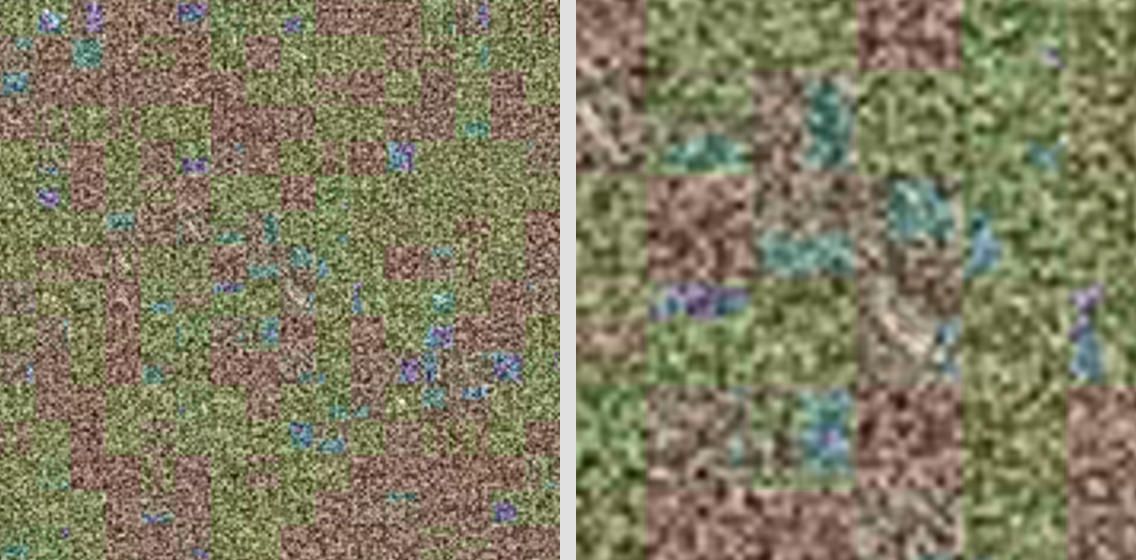
Left, the full canvas; right, a detail of the centre.
Give the GLSL for this texture, as a Shadertoy shader.

```glsl
// Fine wormy grain under a coarse 16 x 16 patchwork of olive and mauve tint.
// Brightness is a sum of gradient and value noise; tint is chosen per cell,
// and some cells carry a small soft patch or strip of teal, blue or violet.

float hash(vec2 p) {
    return fract(sin(dot(p, vec2(127.1, 311.7))) * 43758.5453);
}

vec2 hash2(vec2 p) {
    return vec2(hash(p), hash(p + 57.3));
}

float valueNoise(vec2 p) {
    vec2 i = floor(p), f = fract(p);
    f = f * f * (3.0 - 2.0 * f);
    return mix(mix(hash(i), hash(i + vec2(1, 0)), f.x),
               mix(hash(i + vec2(0, 1)), hash(i + vec2(1, 1)), f.x), f.y);
}

float corner(vec2 i, vec2 f, vec2 o) {
    return dot(hash2(i + o) * 2.0 - 1.0, f - o);
}

float gradientNoise(vec2 p) {
    vec2 i = floor(p), f = fract(p);
    vec2 u = f * f * (3.0 - 2.0 * f);
    return mix(mix(corner(i, f, vec2(0, 0)), corner(i, f, vec2(1, 0)), u.x),
               mix(corner(i, f, vec2(0, 1)), corner(i, f, vec2(1, 1)), u.x), u.y);
}

// Colour offset from grey at p, measured in cells
vec3 tint(vec2 p) {
    const vec3 olive = vec3(0.005, 0.015, -0.145);
    const vec3 mauve = vec3(0.055, -0.045, -0.10);
    const vec3 teal = vec3(-0.14, 0.05, 0.0);
    const vec3 blue = vec3(-0.13, 0.02, 0.14);
    const vec3 violet = vec3(0.0, -0.09, 0.13);
    vec2 id = floor(p), f = fract(p);

    // Ground: clumped choice of tint, a few cells striped with both
    float pick = 0.5 * hash(id + 3.7) + 0.5 * valueNoise(id * vec2(0.4, 0.55) + 8.3);
    float ground = step(0.52, pick);
    if (hash(id + 21.4) > 0.88) {
        float along = hash(id + 5.9) > 0.5 ? f.x : f.y;
        ground = 0.5 + 0.4 * sin(along * 9.0 + 6.0 * hash(id + 2.2));
    }
    vec3 color = mix(olive, mauve, ground);
    color += 0.02 * (vec3(hash(id + 1.1), hash(id + 1.2), hash(id + 1.3)) - 0.5);

    // Accent: a soft box or strip with a mottled edge and drifting hue
    if (hash(id + 40.6) > 0.78) {
        float mottle = valueNoise(p * 6.0 + 31.0);
        vec2 halfSize = mix(vec2(0.12), vec2(0.5), hash2(id + 12.8));
        vec2 center = mix(halfSize, 1.0 - halfSize, step(0.5, hash2(id + 77.1)));
        vec2 d = abs(f - center) - halfSize;
        float mask = 1.0 - smoothstep(-0.16, 0.04, max(d.x, d.y) + 0.22 * (mottle - 0.4));
        float hue = hash(id + 64.2) + 0.6 * (valueNoise(p * 4.0) - 0.5);
        vec3 accent = mix(teal, blue, smoothstep(0.4, 0.65, hue));
        accent = mix(accent, violet, smoothstep(0.7, 0.85, hue));
        color += vec3(-0.05, 0.03, 0.01) * mottle;
        color = mix(color, accent, mask * (0.65 + 0.35 * mottle));
    }
    return color;
}

// Rare short pale stroke on a diagonal within a cell
float stroke(vec2 p) {
    vec2 id = floor(p), q = fract(p) - 0.5;
    vec2 dir = normalize(vec2(1.0, -0.4 - hash(id + 9.5)));
    float d = length(q - dir * clamp(dot(q, dir), -0.2, 0.2));
    return step(0.975, hash(id + 33.3)) * (1.0 - smoothstep(0.03, 0.11, d));
}

void mainImage(out vec4 fragColor, in vec2 fragCoord) {
    vec2 uv = fragCoord / iResolution.y;
    vec2 cell = uv * 16.0;

    // Average four nearby taps to soften the cell borders
    vec3 color = vec3(0.0);
    for (int k = 0; k < 4; k++) {
        vec2 tap = vec2(k % 2, k / 2) - 0.5;
        color += 0.25 * tint(cell + tap * 0.045);
    }

    // Grain: worms, finer specks and a faint broad drift
    float light = 0.5 + 0.40 * gradientNoise(uv * 112.0 + 4.6);
    light += 0.40 * (valueNoise(uv * 176.0 + 19.2) - 0.5);
    light += 0.05 * (valueNoise(uv * 24.0) - 0.5);
    light -= 0.4 * max(color.r, 0.0);
    light += 0.22 * stroke(cell);

    fragColor = vec4(clamp(light + color, 0.0, 1.0), 1.0);
}
```
